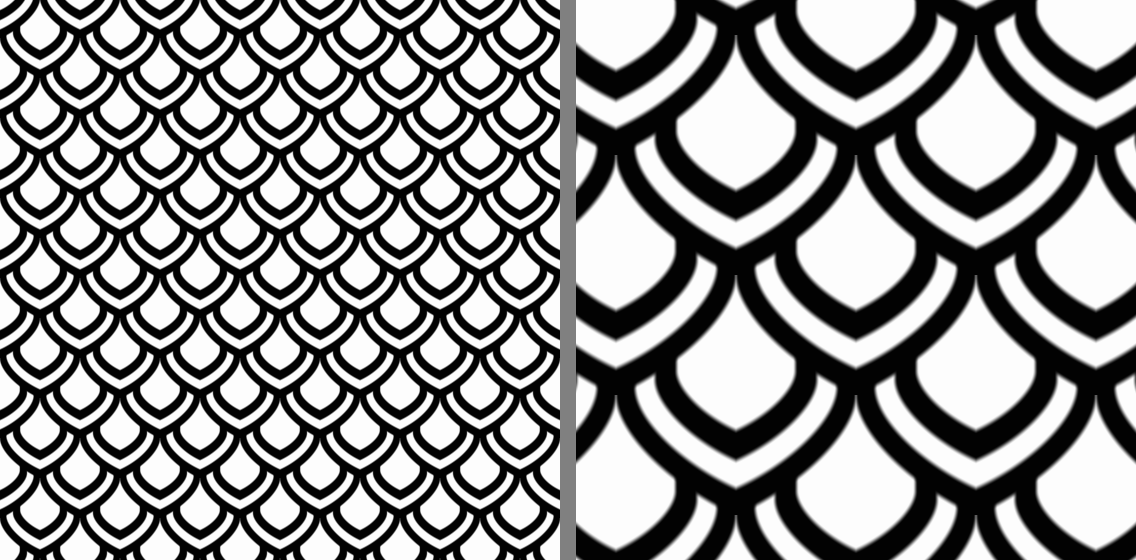
Left, the full canvas; right, a detail of the centre.
Give the GLSL for this pattern, as a three.js fragment shader.

```glsl
// Overlapping pointed scales in black outline, each with a nested inner chevron band.
#define REPEATS 7.0        // scales across and pairs of rows down
#define ROW_SHIFT 0.04     // vertical offset, in half scale widths
#define POINTEDNESS 0.45   // slope of the scale at its tip
#define FOCUS 1.4          // height above the tip towards which outlines shrink
#define RIM_INNER 0.84     // relative size at the inner side of the outer line
#define CHEVRON_OUTER 0.675
#define CHEVRON_INNER 0.495
#define SOFTNESS 0.022     // half width of the smoothed edges
#define INK vec3(0.008)
#define PAPER vec3(0.994)

varying vec2 vUv;

// 0 below the threshold, 1 above it
float above(float threshold, float value) {
  return smoothstep(threshold - SOFTNESS, threshold + SOFTNESS, value);
}

// Relative size of the nested outline through a point: 1 on the scale's rim.
// side: distance from the axis, height: distance above the tip.
float outlineSize(float side, float height) {
  float a = FOCUS - 1.0 + POINTEDNESS;
  float b = 1.0 - POINTEDNESS;
  float c = a * a - b * b;
  float w = FOCUS - height + POINTEDNESS * side;
  if (w < a * side) return side; // straight flanks above the curve
  return (a * w - b * sqrt(max(w * w - c * side * side, 0.0))) / c;
}

// Amount of paper showing inside one scale
float paperInside(float size) {
  return 1.0 - above(RIM_INNER, size) + above(CHEVRON_OUTER, size)
    - above(CHEVRON_INNER, size);
}

void main() {
  // Half scale widths; alternate rows shift by one unit
  vec2 p = vUv * REPEATS * 2.0 - vec2(0.0, ROW_SHIFT);
  float row = floor(p.y);
  float height = p.y - row;
  float side = abs(mod(p.x + row, 2.0) - 1.0);

  // The upper scale lies over the one from the row below
  float front = outlineSize(side, height);
  float back = outlineSize(1.0 - side, height + 1.0);
  float paper = mix(paperInside(front), paperInside(back), above(1.0, front));

  gl_FragColor = vec4(mix(INK, PAPER, paper), 1.0);
}
```
